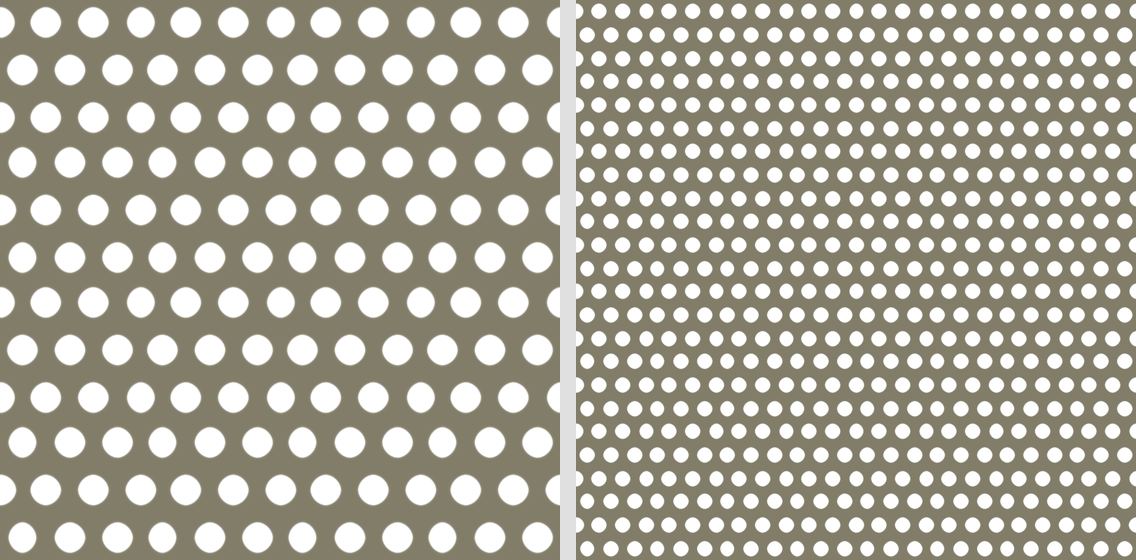
Left, the tile; right, the same tile 2 across and 2 down.
Write a WebGL 2 fragment shader that draws this pattern.

```glsl
#version 300 es
precision highp float;
// Staggered rows of slightly squared white dots on an olive-grey ground.

#define REPEATS 12.0        // dots across and rows down (multiple of 6 to tile)
#define DOT_RADIUS 0.328    // in cells
#define NARROWING 0.03      // half-width lost by the narrow dots, in cells
#define ROUNDNESS 1.82      // 2 is a circle, 1 a diamond
#define DRIFT 0.019         // position offset within each group of three, in cells
#define EDGE_SOFTNESS 0.022 // half-width of the edge ramp, in cells
#define HALO_WIDTH 0.045    // pale fringe outside each dot, in cells
#define HALO_STRENGTH 0.07
#define GROUND_COLOR vec3(0.51, 0.49, 0.41)
#define DOT_COLOR vec3(1.0)
#define FRINGE_COLOR vec3(0.90, 0.90, 0.90)

uniform vec2 u_resolution;
out vec4 outColor;

// Approximate signed distance to a superellipse with the given half-axes.
float superellipse(vec2 p, vec2 radii) {
    vec2 q = pow(max(abs(p) / radii, vec2(1e-4)), vec2(ROUNDNESS));
    return (pow(q.x + q.y, 1.0 / ROUNDNESS) - 1.0) * min(radii.x, radii.y);
}

void main() {
    vec2 grid = gl_FragCoord.xy / u_resolution * REPEATS;
    float pixel = REPEATS / min(u_resolution.x, u_resolution.y);

    // Every second row is shifted by half a cell.
    float row = floor(grid.y);
    float oddRow = mod(row, 2.0);
    grid.x += 0.5 * oddRow;
    float column = floor(grid.x);
    vec2 local = fract(grid) - 0.5;

    // Position and width vary in groups of three columns and rows.
    vec2 phase = mod(vec2(column - oddRow, row) + 0.5, 3.0) - 0.5;
    vec2 center = (phase - 1.0) * DRIFT;
    float narrowColumn = 1.0 - step(0.5, mod(column + 0.5, 3.0) - 0.5);
    float narrowRow = step(0.5, abs(phase.y - 1.0));
    vec2 radii = vec2(DOT_RADIUS - NARROWING * narrowColumn * narrowRow, DOT_RADIUS);

    // Dot with a soft edge and a faint fringe.
    float dist = superellipse(local - center, radii);
    float ramp = max(EDGE_SOFTNESS, 0.75 * pixel);
    float dotMask = 1.0 - smoothstep(-ramp, ramp, dist);
    float halo = HALO_STRENGTH * (1.0 - smoothstep(0.0, HALO_WIDTH + pixel, dist));

    vec3 color = mix(GROUND_COLOR, FRINGE_COLOR, halo);
    outColor = vec4(mix(color, DOT_COLOR, dotMask), 1.0);
}
```
